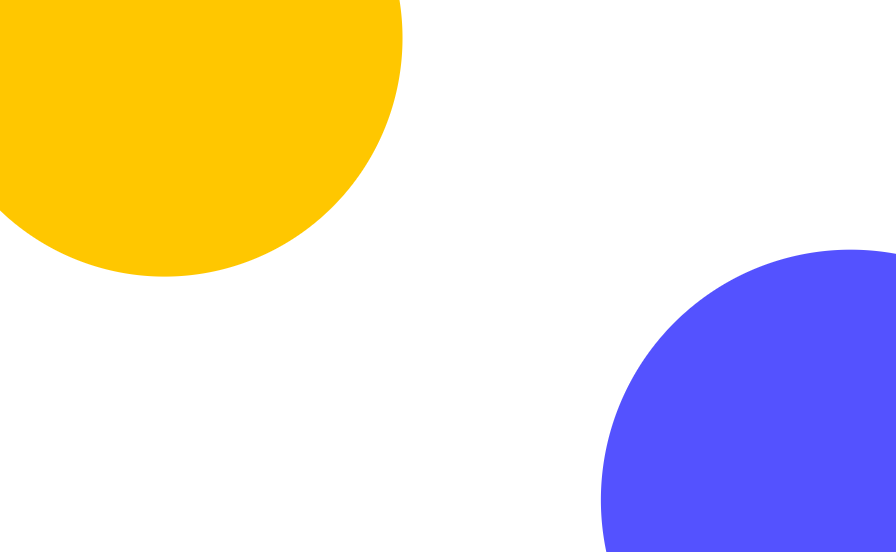
This background is drawn by a Shadertoy shader. Its source:

```glsl
// Two large flat discs cropped by the canvas: amber at the upper left and
// indigo at the lower right, on plain white. Each disc is a signed distance
// to a circle, blended over the background with a one-pixel soft edge.

const float ASPECT = 1.627; // canvas width when its height is 1

const vec3 WHITE  = vec3(1.0);
const vec3 AMBER  = vec3(1.0, 0.78, 0.0);
const vec3 INDIGO = vec3(0.33, 0.32, 1.0);

// Signed distance to a circle, negative inside
float circleDistance(vec2 point, vec2 center, float radius) {
    return length(point - center) - radius;
}

// Coverage of a shape, smoothed across one pixel
float coverage(float dist, float pixel) {
    return clamp(0.5 - dist / pixel, 0.0, 1.0);
}

// Lays a flat disc over the base colour
vec3 paintDisc(vec3 base, vec3 tint, vec2 point, vec2 center, float radius, float pixel) {
    return mix(base, tint, coverage(circleDistance(point, center, radius), pixel));
}

void mainImage(out vec4 fragColor, in vec2 fragCoord) {
    // Canvas units: x spans 0..ASPECT, y spans 0..1
    vec2 point = fragCoord / iResolution.xy * vec2(ASPECT, 1.0);
    float pixel = 1.0 / iResolution.y;

    vec3 color = WHITE;
    color = paintDisc(color, AMBER, point, vec2(0.2987, 0.9311), 0.4322, pixel);
    color = paintDisc(color, INDIGO, point, vec2(1.5445, 0.0943), 0.4534, pixel);

    fragColor = vec4(color, 1.0);
}
```
